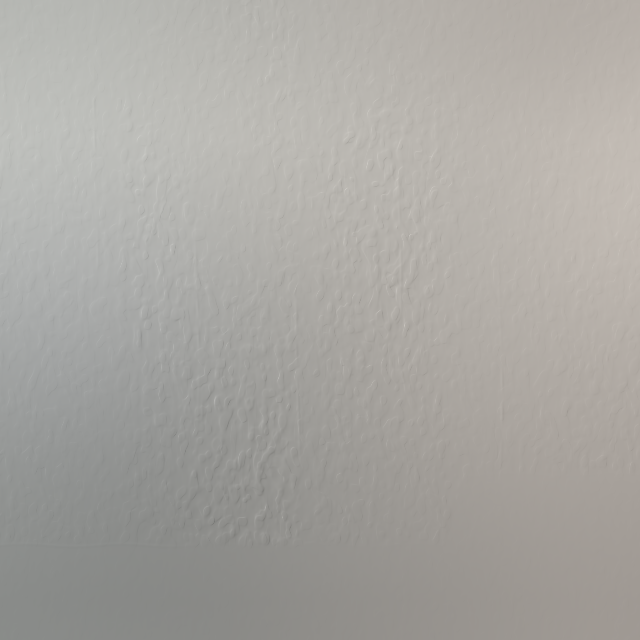
Give the GLSL for this texture, as a three.js fragment shader.

```glsl
varying vec2 vUv;

const vec3 SHADE = vec3(0.552, 0.545, 0.533);
const vec3 LIT = vec3(0.732, 0.722, 0.702);
const vec3 COOL_TINT = vec3(-0.013, 0.003, 0.006);
const vec3 WARM_TINT = vec3(0.012, -0.004, -0.012);
const vec2 LIGHT_DIR = vec2(-0.87, 0.5);

float hash(vec2 p) {
  return fract(sin(dot(p, vec2(127.1, 311.7))) * 43758.5);
}

vec2 hash2(vec2 p) {
  return vec2(hash(p), hash(p + 19.3));
}

// Smooth wandering value, about -1 to 1
float waves(vec2 p, float phase) {
  float a = sin(p.x * 1.7 + phase + 1.3 * sin(p.y * 1.1 + phase));
  float b = sin(p.y * 1.9 - phase + 1.6 * sin(p.x * 1.4 - phase));
  float c = sin(dot(p, vec2(2.7, 2.1)) + 2.0 * phase);
  return (a + b + 0.7 * c) / 2.7;
}

// Lit slope of cellular bumps, steepest along the rims of flat-topped islands
float rimSlope(vec2 p, vec2 cells, float seed) {
  vec2 q = p * cells;
  vec2 cell = floor(q);
  float height = 0.0;
  float slope = 0.0;
  for (int j = -1; j <= 1; j++) {
    for (int i = -1; i <= 1; i++) {
      vec2 id = cell + vec2(float(i), float(j));
      vec2 d = q - id - hash2(id + seed);
      float bump = (2.0 * hash(id + seed + 47.1) - 1.0) * exp(-4.0 * dot(d, d));
      height += bump;
      slope += bump * dot(d, LIGHT_DIR);
    }
  }
  float rim = (height - 0.14) / 0.16;
  return slope * (0.25 + 1.6 * exp(-rim * rim));
}

float band(float x, float low, float high, float soft) {
  return smoothstep(low - soft, low + soft, x) * (1.0 - smoothstep(high - soft, high + soft, x));
}

float glow(vec2 p, vec2 centre, float tightness) {
  vec2 d = p - centre;
  return exp(-tightness * dot(d, d));
}

// Lower end of the roughly rolled paint
float rolledEdge(float x) {
  return 0.148 + 0.11 * smoothstep(0.69, 0.73, x) + 0.002 * sin(x * 41.0);
}

// How rough the paint is: patchy, in upright roller strips
float roughness(vec2 p) {
  float patches = clamp(0.5 + 0.7 * waves(p * vec2(7.2, 3.8), 2.1), 0.0, 1.0);
  float strips = 0.95 * band(p.x, 0.2, 0.465, 0.02) + 0.6 * band(p.x, 0.5, 0.71, 0.03);
  float rolled = smoothstep(-0.008, 0.015, p.y - rolledEdge(p.x));
  float fade = 1.0 - 0.5 * smoothstep(0.7, 1.0, p.y);
  return 0.08 + rolled * fade * (0.22 + 0.2 * strips + patches * (0.2 + 0.65 * strips));
}

// Thin raised lip: a bright line beside a dark one
float lip(float d, float width) {
  float t = d / width;
  return -t * exp(-t * t);
}

// Lap marks left where strips meet
float lapMarks(vec2 p) {
  float marks = 0.0;
  for (int i = 0; i < 5; i++) {
    float k = float(i);
    float x = 0.15 + 0.158 * k + 0.003 * sin(p.y * 13.0 + k * 2.3);
    float middle = 0.42 + 0.36 * hash(vec2(k, 5.0));
    float reach = band(p.y, middle - 0.14, middle + 0.14, 0.06);
    float broken = 0.5 + 0.5 * sin(p.y * 61.0 + 3.0 * sin(p.y * 23.0 + k));
    marks += 0.7 * reach * broken * lip(p.x - x, 0.0023);
  }
  float ends = 0.1 + 0.5 * band(p.x, -0.1, 0.28, 0.05);
  return marks - 0.4 * ends * lip(p.y - rolledEdge(p.x), 0.0026);
}

// Soft daylight in an even ramp, deepest at the lower left
float daylight(vec2 p) {
  float rise = clamp((p.y - 0.06) / 0.72, 0.0, 1.0);
  rise = mix(rise, smoothstep(0.0, 1.0, rise), 0.35);
  float sideGlow = 0.34 * smoothstep(0.3, 1.0, p.x) * (1.0 - rise);
  float leftGlow = 0.16 * glow(p, vec2(0.0, 0.8), 12.0);
  float rightGlow = 0.17 * glow(p, vec2(1.0, 0.7), 18.0);
  float topFade = 0.16 * smoothstep(0.78, 1.05, p.y) + 0.14 * glow(p, vec2(0.88, 0.92), 24.0);
  float shadow = 0.13 * glow(p, vec2(0.22, 0.27), 20.0);
  return rise + sideGlow + leftGlow + rightGlow - topFade - shadow + 0.035 * waves(p * 4.5, 0.7);
}

vec3 wallColor(vec2 p) {
  vec3 base = mix(SHADE, LIT, daylight(p));
  vec3 tint = mix(COOL_TINT, WARM_TINT, smoothstep(-0.05, 1.05, p.x + 0.04 * waves(p * 5.0, 3.4)));
  return base + tint + vec3(-0.002, 0.0, 0.012) * glow(p, vec2(0.08, 0.5), 14.0);
}

void main() {
  vec2 p = vUv;
  vec2 warped = p + 0.004 * vec2(waves(p * 27.0, 0.4), waves(p * 23.0, 1.9));

  // Grain, broader islands and upright roller streaks
  float relief = rimSlope(warped, vec2(122.0, 82.0), 3.0);
  relief += 0.75 * rimSlope(warped, vec2(78.0, 48.0), 11.0);
  relief += 0.25 * rimSlope(warped, vec2(130.0, 30.0), 29.0);

  float shading = 0.135 * relief * roughness(p) + 0.06 * lapMarks(p);
  gl_FragColor = vec4(wallColor(p) + shading, 1.0);
}
```
